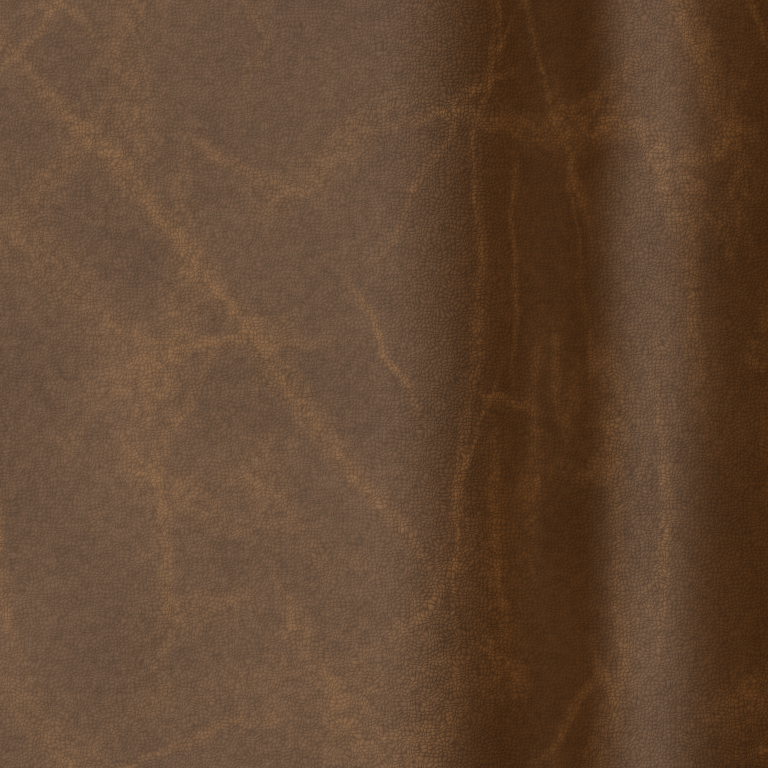
A Shadertoy shader for this texture:

```glsl
// Worn brown leather with pale creases, rolling into a dark vertical fold on the right.
#define GRAIN_SCALE 190.0
#define GRAIN_DEPTH 0.13
#define CREASE_COUNT 46
#define CREASE_STRENGTH 0.62
#define FOLD_START 0.56
#define FOLD_SQUEEZE 1.3
#define LIT_HIDE vec3(0.418, 0.322, 0.250)
#define LIT_CREASE vec3(0.520, 0.385, 0.265)
#define DARK_HIDE vec3(0.262, 0.155, 0.070)
#define DARK_CREASE vec3(0.375, 0.235, 0.115)

float hash(vec2 p) {
    vec3 q = fract(p.xyx * 0.1031);
    q += dot(q, q.yzx + 33.33);
    return fract((q.x + q.y) * q.z);
}

vec2 hash2(vec2 p) {
    return vec2(hash(p), hash(p + 71.7));
}

float noise(vec2 p) {
    vec2 i = floor(p), f = fract(p);
    f = f * f * (3.0 - 2.0 * f);
    return mix(mix(hash(i), hash(i + vec2(1, 0)), f.x),
               mix(hash(i + vec2(0, 1)), hash(i + vec2(1, 1)), f.x), f.y);
}

float fbm(vec2 p) {
    float sum = 0.0, amp = 0.5;
    for (int i = 0; i < 5; i++) {
        sum += amp * noise(p);
        p = mat2(1.6, 1.2, -1.2, 1.6) * p + 17.3;
        amp *= 0.5;
    }
    return sum / 0.97;
}

// Pebbled grain: 0 in the seams, 1 on top of each cell.
float pebbles(vec2 p) {
    vec2 cell = floor(p);
    float near = 9.0, next = 9.0;
    for (int y = -1; y <= 1; y++)
    for (int x = -1; x <= 1; x++) {
        vec2 id = cell + vec2(x, y);
        float d = length(id + 0.1 + 0.8 * hash2(id) - p);
        next = min(next, max(near, d));
        near = min(near, d);
    }
    return smoothstep(0.0, 0.55, next - near);
}

// One feathered crease made of fine strands, tapering at both ends.
float crease(vec2 p, float angle, float halfLength, float width) {
    vec2 dir = vec2(cos(angle), sin(angle));
    float along = dot(p, dir);
    float across = dot(p, vec2(-dir.y, dir.x));
    float taper = 1.0 - smoothstep(0.35, 1.0, abs(along) / halfLength);
    float strands = 0.4 + 0.9 * noise(vec2(along * 22.0, across * 170.0) + halfLength * 90.0);
    return exp(-across * across / (width * width)) * taper * strands;
}

// Scattered creases, one long diagonal and a faint web between them.
float creases(vec2 p) {
    vec2 warp = vec2(fbm(p * 5.0), fbm(p * 5.0 + 40.0)) - 0.5;
    vec2 q = p + 0.11 * warp;
    float sum = 1.1 * crease(p + 0.035 * warp - vec2(0.29, 0.61), -0.87, 0.62, 0.012);
    for (int i = 0; i < CREASE_COUNT; i++) {
        vec2 id = vec2(i, 5.0);
        vec2 centre = hash2(id) * vec2(1.6, 1.04);
        vec2 size = hash2(id + 13.0);
        float family = floor(hash(id + 29.0) * 4.0);
        float angle = family < 1.0 ? -0.9 : family < 2.0 ? 0.78 : family < 3.0 ? 0.08 : 1.6;
        angle += 0.5 * (hash(id + 47.0) - 0.5);
        float width = mix(0.006, 0.027, size.y * size.y);
        sum += mix(0.8, 0.5, size.y) * crease(q - centre, angle, mix(0.10, 0.32, size.x), width);
    }
    float web = (fbm(q * 4.5 + 8.0) - 0.5) / 0.035;
    float patches = smoothstep(0.4, 0.65, fbm(p * 4.0 + 60.0));
    sum += 0.45 * exp(-web * web) * patches;
    sum += 0.30 * patches * smoothstep(0.7, 0.0, p.y);
    return 1.0 - exp(-1.25 * sum);
}

// Light across the sheet: flat face, dark valley, then a rounded ridge.
float foldLight(vec2 uv) {
    float x = uv.x + 0.018 * (fbm(uv * vec2(3.0, 6.0)) - 0.5);
    float face = 1.0 - smoothstep(0.49, 0.67, x);
    float ridge = smoothstep(0.755, 0.84, x) * (1.0 - smoothstep(0.855, 0.955, x));
    float swell = 0.10 * exp(-pow((x - 0.71) / 0.04, 2.0));
    return face + 0.92 * ridge + swell + 0.10 * smoothstep(0.90, 0.94, x) * (1.0 - smoothstep(0.95, 1.0, x));
}

void mainImage(out vec4 fragColor, in vec2 fragCoord) {
    vec2 uv = fragCoord / iResolution.xy;

    // Foreshorten the sheet where it turns into the fold.
    float turn = uv.x - FOLD_START;
    vec2 sheet = uv;
    sheet.x += FOLD_SQUEEZE * 0.5 * (turn + sqrt(turn * turn + 0.002));

    // Embossed grain lit from the upper left.
    vec2 g = uv * GRAIN_SCALE + 1.6 * vec2(noise(uv * 70.0), noise(uv * 70.0 + 30.0));
    float top = pebbles(g);
    float relief = top - pebbles(g + vec2(-0.35, 0.35));
    float mottle = fbm(uv * 130.0) - 0.5;

    float light = foldLight(uv);
    float worn = creases(sheet);
    worn *= 0.78 + 0.38 * top + 0.9 * mottle;

    vec3 hide = mix(DARK_HIDE, LIT_HIDE, light);
    vec3 rubbed = mix(DARK_CREASE, LIT_CREASE, light);
    vec3 color = mix(hide, rubbed, clamp(worn * CREASE_STRENGTH * 1.35, 0.0, 1.0));

    // Grain stands out most where the light grazes the bend.
    float graze = exp(-pow((uv.x - 0.59) / 0.07, 2.0)) + 0.5 * smoothstep(0.74, 0.8, uv.x);
    float grain = (0.55 * (top - 0.55) + 0.55 * relief) * (0.75 + 0.6 * graze);
    float clouds = fbm(sheet * 6.0 + 90.0) - 0.5;
    color *= 1.0 + GRAIN_DEPTH * grain + 0.20 * mottle + 0.16 * clouds;
    fragColor = vec4(color, 1.0);
}
```
